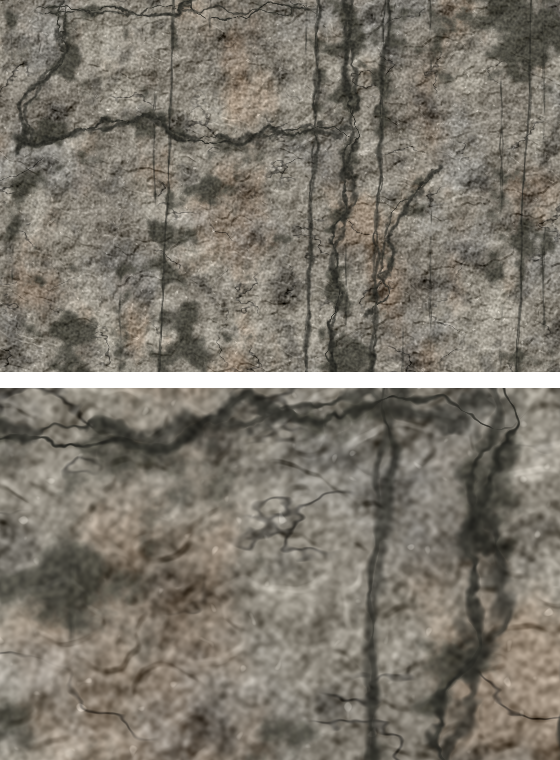
Top, the full canvas; bottom, a detail of the centre.
Reproduce this texture procedurally as a WebGL 2 fragment shader.

```glsl
#version 300 es
precision highp float;
// Weathered, rust-stained stone face split by ragged mossy cracks and thin vertical seams.

#define STONE_LIGHT vec3(0.69, 0.67, 0.62)
#define STONE_DARK vec3(0.37, 0.345, 0.31)
#define RUST vec3(0.60, 0.50, 0.41)
#define SLATE vec3(0.53, 0.53, 0.52)
#define MOSS vec3(0.27, 0.265, 0.23)
#define CRACK vec3(0.16, 0.16, 0.14)
#define RELIEF 1.5
#define GRAIN 0.20
#define MOSS_LEVEL 0.29
#define CRACK_WIDTH 0.008

uniform vec2 u_resolution;
out vec4 fragColor;

vec2 hash2(vec2 p) {
    p = vec2(dot(p, vec2(127.1, 311.7)), dot(p, vec2(269.5, 183.3)));
    return fract(sin(p) * 43758.5) * 2.0 - 1.0;
}

// Gradient noise, roughly -0.6 to 0.6
float noise(vec2 p) {
    vec2 i = floor(p), f = p - i;
    vec2 u = f * f * f * (f * (f * 6.0 - 15.0) + 10.0);
    float a = dot(hash2(i), f);
    float b = dot(hash2(i + vec2(1, 0)), f - vec2(1, 0));
    float c = dot(hash2(i + vec2(0, 1)), f - vec2(0, 1));
    float d = dot(hash2(i + vec2(1, 1)), f - vec2(1, 1));
    return mix(mix(a, b, u.x), mix(c, d, u.x), u.y);
}

float fbm(vec2 p, int octaves) {
    float sum = 0.0, amp = 0.6;
    for (int i = 0; i < octaves; i++) {
        sum += amp * noise(p);
        p = mat2(1.62, 1.22, -1.22, 1.62) * p + 3.7;
        amp *= 0.5;
    }
    return sum;
}

// Rough surface with broken flakes stepping down in terraces
float height(vec2 p) {
    float level = 6.0 * fbm(p * vec2(5.0, 7.0) + 11.0, 4);
    float flake = floor(level) + smoothstep(0.8, 1.0, fract(level));
    return fbm(p * 9.0, 5) + 0.08 * flake;
}

// x: open crack, y: grimy halo around it
void addCrack(inout vec2 crack, float d, float width, float strength) {
    float core = 1.0 - smoothstep(width * 0.2, width * 1.3 + 0.002, d);
    crack = max(crack, strength * vec2(core, exp(-d / (width * 4.0 + 0.004))));
}

float span(float x, float from, float to) {
    return smoothstep(from - 0.03, from + 0.03, x) * (1.0 - smoothstep(to - 0.03, to + 0.03, x));
}

// One strand of the crack network
vec2 cracks(vec2 p, float seed) {
    vec2 crack = vec2(0.0);
    vec2 warp = vec2(fbm(p * 9.0 + seed, 5), fbm(p * 9.0 + seed + 40.0, 5));
    vec2 q = p + 0.085 * warp;
    float swell = clamp(0.75 + 2.2 * noise(p * 8.0 + seed) + 1.8 * noise(p * 37.0 + seed), 0.12, 2.2);

    // Upright cracks, crowded and wider toward the middle
    for (int i = -2; i <= 2; i++) {
        float k = float(i), near = 1.0 - abs(k) / 2.0;
        float x = 0.93 + 0.04 * k + 0.05 * k * k * k + 0.04 * (p.y - 0.5);
        x += (0.012 + 0.09 * max(0.0, near - 0.5)) * noise(vec2(p.y * 3.5, k * 5.3 + 0.4));
        float d = abs(p.x + mix(0.012, 0.075, near * near) * warp.x - x);
        addCrack(crack, d, CRACK_WIDTH * mix(0.25, 0.95, near) * swell, 0.7 + 0.3 * near);
    }
    // Level cracks
    for (int j = 0; j < 2; j++) {
        float k = float(j), bump = (p.x - 0.48) / 0.25;
        float y = 0.975 - 0.335 * k + 0.03 * noise(vec2(p.x * 5.0, k + 2.5));
        y += 0.045 * k * exp(-bump * bump) * sin(12.6 * p.x - 2.84);
        float reach = span(p.x, 0.10 - 0.06 * k, 0.84 + 0.12 * k);
        addCrack(crack, abs(q.y - y), CRACK_WIDTH * (0.35 + 0.55 * k) * swell, reach);
    }
    // Slanting branches
    for (int j = 0; j < 2; j++) {
        vec2 top = vec2(0.21, 0.98) + float(j) * vec2(0.95, -0.45), run = vec2(-0.17, -0.38);
        vec2 r = q - top + vec2(0.08 * noise(vec2(p.y * 5.0, 8.5)), 0.0);
        float d = length(r - run * clamp(dot(r, run) / dot(run, run), 0.0, 1.0));
        addCrack(crack, d, CRACK_WIDTH * 0.7 * swell, 0.9);
    }
    // Faint broken seams
    float cell = floor(p.x / 0.125);
    float seamX = (cell + 0.5 + 0.3 * hash2(vec2(cell, 3.0)).x) * 0.125;
    float broken = smoothstep(-0.05, 0.3, noise(vec2(cell * 3.7, p.y * 2.5)) + 0.5 * noise(p * 25.0));
    addCrack(crack, abs(p.x + 0.014 * warp.x - seamX), 0.0012, 0.55 * broken);
    return crack;
}

void main() {
    vec2 p = gl_FragCoord.xy / u_resolution.y;
    vec2 turned = mat2(0.8, 0.6, -0.6, 0.8) * p;
    float fine = noise(turned * 137.0) + 0.7 * noise(p * 74.0 + 9.0) + 0.4 * noise(turned * 39.0);

    // Stone tone, relief, stains and crevices
    float light = RELIEF * (height(p) - height(p + vec2(-0.003, 0.005)));
    light *= light < 0.0 ? 1.3 : 0.7;
    float tone = 0.60 + 0.95 * fbm(p * 5.0 + 20.0, 5) + 0.2 * noise(p * vec2(28.0, 3.0));
    vec3 color = mix(STONE_DARK, STONE_LIGHT, clamp(tone, 0.0, 1.0));
    float rust = smoothstep(0.0, 0.3, fbm(p * vec2(5.5, 3.5) + 31.0, 6) + 0.05 * fine);
    float slate = smoothstep(0.02, 0.3, fbm(p * 4.5 + 57.0, 6) + 0.05 * fine);
    color = mix(color, RUST * (0.70 + 0.5 * tone), 0.5 * rust);
    color = mix(color, SLATE * (0.70 + 0.5 * tone), 0.5 * slate);
    color *= 1.0 - 0.28 * smoothstep(0.02, 0.28, fbm(p * 11.0 + 91.0, 5));
    float crevice = 1.0 - smoothstep(0.0, 0.022, abs(fbm(p * vec2(5.0, 8.0) + 63.0, 5)));
    color *= 1.0 - 0.4 * crevice * smoothstep(0.0, 0.2, noise(p * 7.0 + 15.0));
    color += light + GRAIN * fine;
    color += 0.13 * smoothstep(0.34, 0.5, noise(p * 83.0 + 4.0));

    // Moss gathers at the lower left, upper right and along cracks
    vec2 crack = max(cracks(p, 0.0), 0.8 * cracks(p, 17.0));
    float damp = 0.27 * (1.0 - smoothstep(0.05, 0.38, p.y)) * (1.0 - smoothstep(0.3, 0.7, p.x));
    damp += 0.20 * smoothstep(0.55, 0.95, p.y) * smoothstep(0.9, 1.1, p.x);
    damp += 0.25 * exp(-14.0 * abs(p.x - 0.9)) * (1.0 - smoothstep(0.0, 0.4, p.y));
    float growth = damp + 0.32 * crack.y + fbm(p * 3.2 + 73.0, 3) + 0.9 * fbm(p * 13.0, 5) + 0.06 * fine;
    float moss = smoothstep(MOSS_LEVEL - 0.12, MOSS_LEVEL + 0.1, growth);
    vec3 mossColor = MOSS * (1.0 + 0.5 * fine) + 0.4 * light;
    color = mix(color, mossColor, 0.9 * moss);
    color = mix(color, CRACK * (1.0 + 0.6 * fine), 0.85 * crack.x);

    fragColor = vec4(clamp(color, 0.0, 1.0), 1.0);
}
```
